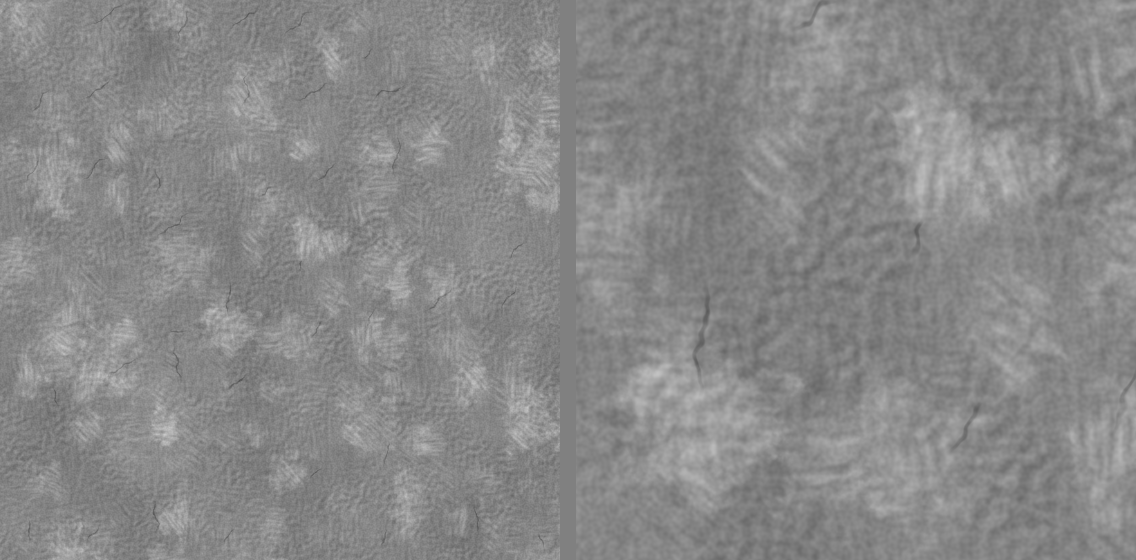
Left, the full canvas; right, a detail of the centre.
A three.js fragment shader for this texture:

```glsl
// Grey brushed plaster: soft clouds under scattered pale trowel dabs.
// Each dab carries strokes in its own direction; embossed gradient noise
// gives the crumbly relief, and sparse wobbling segments give hairline cracks.

#define BASE_GREY 0.513
#define CLOUD_DEPTH 0.062
#define DAB_LIGHT 0.115
#define STROKE_DEPTH 0.052
#define CRUMB_DEPTH 0.085
#define SPECKLE_DEPTH 0.055
#define CRACK_DEPTH 0.11
#define STROKE_FREQ vec2(175.0, 34.0)
#define CRUMB_FREQ 115.0
#define CRACK_CELLS 8.0

varying vec2 vUv;

vec2 hash2(vec2 p) {
  vec3 q = fract(p.xyx * vec3(0.1031, 0.1030, 0.0973));
  q += dot(q, q.yzx + 33.33);
  return fract((q.xx + q.yz) * q.zy);
}

mat2 rotation(float a) {
  float c = cos(a), s = sin(a);
  return mat2(c, s, -s, c);
}

float gradientAt(vec2 cell, vec2 offset) {
  float a = 6.2832 * hash2(cell).x;
  return dot(vec2(cos(a), sin(a)), offset);
}

float noise(vec2 p) {
  vec2 i = floor(p), f = fract(p);
  vec2 u = f * f * f * (f * (f * 6.0 - 15.0) + 10.0);
  vec2 e = vec2(1.0, 0.0);
  float low = mix(gradientAt(i, f), gradientAt(i + e, f - e), u.x);
  float high = mix(gradientAt(i + e.yx, f - e.yx), gradientAt(i + 1.0, f - 1.0), u.x);
  return mix(low, high, u.y);
}

float fbm(vec2 p) {
  float sum = 0.0, amp = 1.0;
  for (int i = 0; i < 5; i++) {
    sum += amp * noise(p);
    p = rotation(0.6) * p * 2.03 + 17.3;
    amp *= 0.55;
  }
  return sum;
}

// Strokes run upright, level or along a rising diagonal.
float strokeAngle(vec2 r) {
  float wobble = 0.35 * (r.y - 0.5);
  if (r.x < 0.42) return wobble;
  if (r.x < 0.68) return 1.5708 + wobble;
  return 0.85 + 1.5 * wobble;
}

float strokes(vec2 p, float angle, vec2 seed) {
  vec2 q = p * rotation(angle);
  q.x += 0.004 * noise(q * 28.0 + seed);
  return clamp(2.2 * noise(q * STROKE_FREQ + seed * 40.0), -1.0, 1.0);
}

// One layer of dabs: adds light to paint.x and lays strokes into paint.y.
void addDabs(vec2 p, float cells, float ragged, inout vec2 paint) {
  vec2 home = floor(p * cells);
  for (int y = -1; y <= 1; y++)
  for (int x = -1; x <= 1; x++) {
    vec2 cell = home + vec2(float(x), float(y));
    vec2 key = cell + cells * 13.0;
    vec2 place = hash2(key), kind = hash2(key + 71.0), size = hash2(key + 143.0);
    vec2 d = p * cells - cell - 0.5 - 0.8 * (place - 0.5);
    d = abs(rotation(0.5 * (place.x - 0.5)) * d) / mix(vec2(0.3, 0.38), vec2(0.52, 0.68), size);
    float cover = 1.0 - smoothstep(0.25, 1.0, pow(dot(d * d * d, vec2(1.0)), 0.3333) + ragged);
    if (cover > 0.0) {
      float strength = place.y * place.y;
      paint.x += strength * cover;
      paint.y = mix(paint.y, strokes(p, strokeAngle(kind), kind), cover);
    }
  }
}

// Short, thin, mostly steep cracks in some of the cells.
float cracks(vec2 p) {
  vec2 home = floor(p * CRACK_CELLS);
  float ink = 0.0;
  for (int y = -1; y <= 1; y++)
  for (int x = -1; x <= 1; x++) {
    vec2 cell = home + vec2(float(x), float(y));
    vec2 place = hash2(cell + 211.0), kind = hash2(cell + 307.0);
    vec2 d = p - (cell + 0.2 + 0.6 * place) / CRACK_CELLS;
    d = rotation(1.5 * kind.x - 0.4) * d;
    d.x += 0.014 * noise(vec2(d.y * 38.0, place.x * 60.0)) + 0.003 * noise(p * 120.0);
    float reach = mix(0.015, 0.045, place.y);
    float taper = 1.0 - smoothstep(0.3 * reach, reach, abs(d.y));
    float line = 1.0 - smoothstep(0.0004, 0.0022, abs(d.x));
    ink = max(ink, line * taper * step(0.45, kind.y));
  }
  return ink;
}

void main() {
  vec2 p = vUv;
  float ragged = 0.55 * fbm(p * 38.0 + 5.0);

  // Broad tone and brushed dabs over faint upright strokes
  float cloud = fbm(p * vec2(5.5, 4.5) + 3.0);
  vec2 paint = vec2(0.0, 0.5 * strokes(p, 0.1, vec2(0.3, 0.7)));
  addDabs(p, 7.0, ragged, paint);
  addDabs(p, 12.0, ragged, paint);

  // Crumbly relief lit from the upper left, strongest in worn areas
  vec2 warped = p + 0.004 * vec2(noise(p * 60.0), noise(p * 60.0 + 31.0));
  vec2 toLight = vec2(-0.0018, 0.0022);
  float crumbs = noise((warped + toLight) * CRUMB_FREQ) - noise((warped - toLight) * CRUMB_FREQ);
  float worn = smoothstep(-0.35, 0.35, noise(p * 13.0 + 47.0) + 0.4 * noise(p * 34.0));

  float grey = BASE_GREY + CLOUD_DEPTH * cloud;
  grey += DAB_LIGHT * min(paint.x, 1.1) * (1.0 + 0.25 * paint.y);
  grey += STROKE_DEPTH * paint.y * mix(1.0, 0.45, worn);
  grey -= CRUMB_DEPTH * crumbs * mix(0.3, 1.0, worn);
  grey += SPECKLE_DEPTH * noise(p * 310.0);
  grey -= CRACK_DEPTH * cracks(p);
  gl_FragColor = vec4(vec3(grey), 1.0);
}
```
